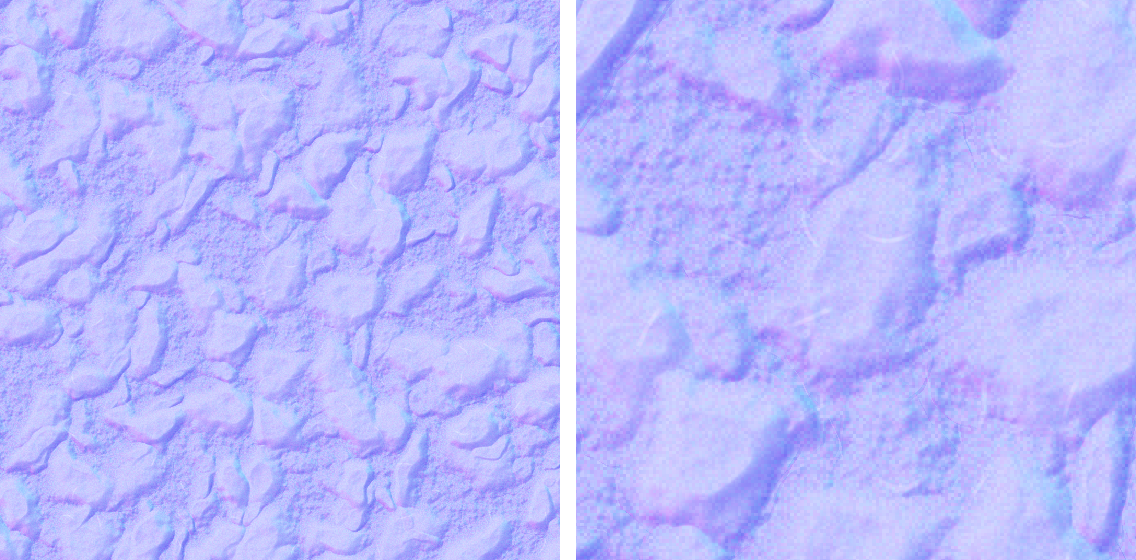
Left, the full canvas; right, a detail of the centre.
This texture map is drawn by a three.js fragment shader. Its source:

```glsl
// Tangent-style relief map of lumpy, clodded earth in pale violet blue.
varying vec2 vUv;

const vec3 FLAT_COLOR = vec3(0.772, 0.774, 1.0); // level ground
const float BIG_CLODS = 9.0;       // cells across the canvas
const float SMALL_CLODS = 18.0;
const float SMALL_SHARE = 0.55;    // cells that hold a small clod
const float RELIEF = 0.043;        // height of a clod
const float MERGE = 0.14;          // softness where clods meet
const float SHADE = 0.25;          // colour change per unit of tilt
const float PIT_SHADE = 0.06;      // extra darkening between clods
const float ROUGH_SCALE = 85.0;    // crumbly detail in the pits
const float GRAIN_CELLS = 512.0;
const float GRAIN = 0.065;
const float FIBRE_CELLS = 20.0;
const float FIBRE_SHARE = 0.4;
const float LEAN = 0.9;            // preferred clod direction, radians
const float STEP = 0.0014;         // distance for the slope

vec3 hash3(vec2 p) {
  vec3 q = fract(vec3(p.xyx) * vec3(0.1031, 0.1030, 0.0973));
  q += dot(q, q.yxz + 33.33);
  return fract((q.xxy + q.yzz) * q.zyx);
}

vec2 rotate(vec2 p, float a) {
  float c = cos(a), s = sin(a);
  return vec2(c * p.x + s * p.y, c * p.y - s * p.x);
}

// Value noise on a turned grid, so no rows show along the axes
float noise(vec2 p) {
  p = rotate(p, 0.6) + 200.0;
  vec2 i = floor(p), f = fract(p);
  f = f * f * (3.0 - 2.0 * f);
  vec2 e = vec2(0.0, 1.0);
  return mix(mix(hash3(i).x, hash3(i + e.yx).x, f.x),
             mix(hash3(i + e.xy).x, hash3(i + e.yy).x, f.x), f.y);
}

vec2 noise2(vec2 p) {
  return vec2(noise(p), noise(p + 57.3)) - 0.5;
}

float softMax(float a, float b) {
  float k = max(MERGE - abs(a - b), 0.0) / MERGE;
  return max(a, b) + 0.25 * MERGE * k * k;
}

// Scattered, elongated mounds around p, melted together
float clods(vec2 p, float seed, float share) {
  vec2 cell = floor(p);
  float top = 0.0;
  for (int y = -1; y <= 1; y++) {
    for (int x = -1; x <= 1; x++) {
      vec2 id = cell + vec2(float(x), float(y));
      vec3 place = hash3(id + seed);
      vec3 form = hash3(id + seed + 91.7);
      vec2 d = p - id - mix(vec2(0.1), vec2(0.9), place.xy);
      d = rotate(d, LEAN + (place.z - 0.5) * 2.8);
      d /= vec2(mix(0.5, 0.95, form.x), mix(0.34, 0.58, form.y));
      float mound = smoothstep(1.0, 0.4, length(d));
      mound *= mix(0.5, 1.0, form.z) * step(fract(form.x * 5.0 + form.y), share);
      if (mound > 0.0) top = softMax(top, mound);
    }
  }
  return top;
}

// x: height, y: how much clod covers the ground
vec2 surface(vec2 p) {
  vec2 w = p + 0.05 * noise2(p * 10.0) + 0.022 * noise2(p * 29.0);
  w += 0.0055 * noise2(p * 80.0);
  float cover = softMax(clods(w * BIG_CLODS, 3.0, 0.93),
                        0.6 * clods(w * SMALL_CLODS, 40.0, SMALL_SHARE));
  float pit = 1.0 - smoothstep(0.1, 0.6, cover);
  float swell = 0.24 * noise(w * 15.0 + 8.0) + 0.1 * noise(p * 44.0);
  float rough = noise(p * ROUGH_SCALE) + 0.5 * noise(p * ROUGH_SCALE * 2.3);
  float h = RELIEF * (cover + swell) + rough * mix(0.0014, 0.006, pit);
  return vec2(h, cover);
}

// Shadowed tilt goes deep, lit tilt saturates early
float soften(float t) {
  return t < 0.0 ? t / (1.0 - 0.7 * t) : t / (1.0 + 7.0 * t);
}

// Thin, slightly bent strands, one per chosen cell
float fibres(vec2 p) {
  p *= FIBRE_CELLS;
  vec3 r = hash3(floor(p) + 211.0);
  vec2 d = rotate(fract(p) - mix(vec2(0.4), vec2(0.6), r.xy), r.z * 6.283);
  d.y += (r.x - 0.5) * 3.0 * d.x * d.x;
  float along = 1.0 - smoothstep(0.15, 0.35, abs(d.x));
  float strand = 1.0 - smoothstep(0.01, 0.04, abs(d.y));
  return along * strand * step(fract(r.y * 7.0 + r.z), FIBRE_SHARE);
}

void main() {
  vec2 here = surface(vUv);
  vec2 slope = vec2(surface(vUv + vec2(STEP, 0.0)).x,
                    surface(vUv + vec2(0.0, STEP)).x) - here.x;
  slope /= STEP;

  // Red leans to the sideways tilt, green to the vertical
  vec2 facing = vec2(slope.x, -slope.y);
  vec2 tilt = 0.4 * facing + 0.5 * (facing.x + facing.y);
  float pit = 1.0 - smoothstep(0.1, 0.6, here.y);
  vec2 shade = SHADE * vec2(soften(tilt.x), soften(tilt.y)) - PIT_SHADE * pit;

  // Fine grain, stronger in the pits
  vec2 speck = hash3(floor(vUv * GRAIN_CELLS) + 17.0).xy - 0.5;
  shade += speck * GRAIN * (1.0 + 0.7 * pit);
  shade += 0.055 * fibres(vUv + 0.008 * noise2(vUv * 30.0));

  vec3 color = FLAT_COLOR;
  color.rg += shade;
  color.b += 0.08 * min(0.0, shade.x + shade.y + 0.08);
  gl_FragColor = vec4(clamp(color, 0.0, 1.0), 1.0);
}
```
